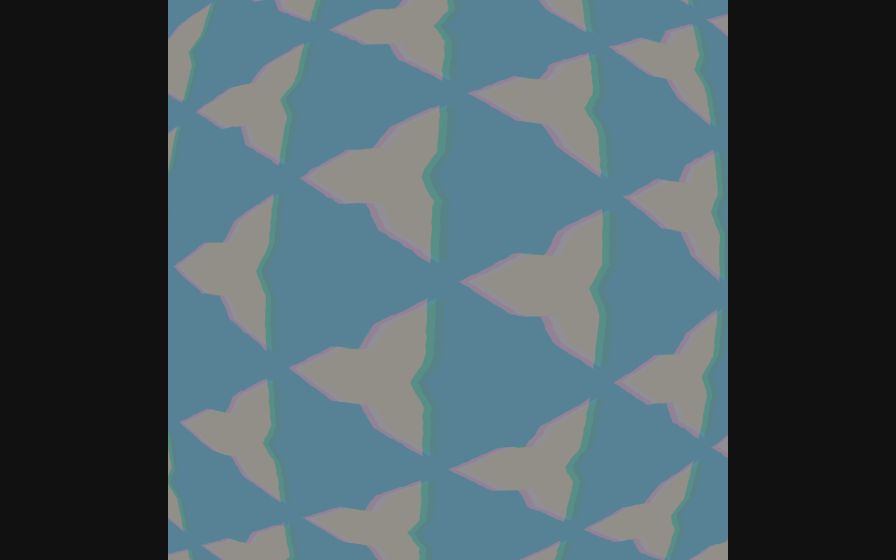
Give the GLSL for this pattern, as a WebGL 2 fragment shader.

```glsl
#version 300 es
precision highp float;

uniform vec2 u_resolution;
out vec4 fragColor;

float hash(vec2 p) {
    return fract(sin(dot(p, vec2(127.1, 311.7))) * 43758.5453);
}

float valueNoise(vec2 p) {
    vec2 i = floor(p);
    vec2 f = fract(p);
    f = f * f * (3.0 - 2.0 * f);
    float low = mix(hash(i), hash(i + vec2(1.0, 0.0)), f.x);
    float high = mix(hash(i + vec2(0.0, 1.0)), hash(i + 1.0), f.x);
    return mix(low, high, f.y);
}

// Triangle pointing left, with a V notch in the middle of each side
float notchedTriangle(vec2 p) {
    float d = -1.0;
    for (int i = 0; i < 3; i++) {
        float angle = float(i) * 2.0943951;
        vec2 normal = vec2(cos(angle), sin(angle));
        float across = dot(p, normal);
        float along = abs(dot(p, vec2(-normal.y, normal.x)));
        float notch = dot(vec2(across - 0.132, along), vec2(0.87, -0.49));
        d = max(d, max(across - 0.1875, notch));
    }
    return d;
}

// Staggered columns of triangles on a slightly turned lattice
float lattice(vec2 p) {
    const float columnStep = 0.672;
    const float rowStep = 0.776;
    p -= vec2(0.415, -0.026);
    p = vec2(dot(p, vec2(0.9986, -0.052)), dot(p, vec2(0.052, 0.9986)));
    float column = floor((p.x + 0.43) / columnStep);
    p.x -= column * columnStep;
    p.y += 0.5 * rowStep * mod(column, 2.0);
    p.y -= rowStep * floor(p.y / rowStep + 0.5);
    return notchedTriangle(p);
}

void main() {
    vec2 q = (2.0 * gl_FragCoord.xy - u_resolution) / u_resolution.y;
    float pixel = 2.0 / u_resolution.y;

    // Bulging lens
    float r2 = dot(q, q);
    vec2 bulged = q * (1.0 + 0.34 * r2);
    float softness = pixel * (0.7 + 0.6 * r2);

    // Each colour channel sees the lattice moved a little further right
    float split = 0.031 + 0.006 * q.x;
    vec3 coverage;
    for (int i = 0; i < 3; i++) {
        vec2 p = bulged - vec2(split * float(i), 0.0);
        float wear = 0.008 * (valueNoise(p * 38.0) - 0.5);
        coverage[i] = 1.0 - smoothstep(-softness, softness, lattice(p) + wear);
    }

    vec3 blue = vec3(0.34, 0.51, 0.59);
    vec3 stone = vec3(0.57, 0.56, 0.53);
    vec3 color = mix(blue, stone, coverage);

    // Dark side bands around the square panel
    float panel = 1.0 - smoothstep(-0.5 * pixel, 0.5 * pixel, abs(q.x) - 1.0);
    color = mix(vec3(0.065), color, panel);
    fragColor = vec4(color, 1.0);
}
```
